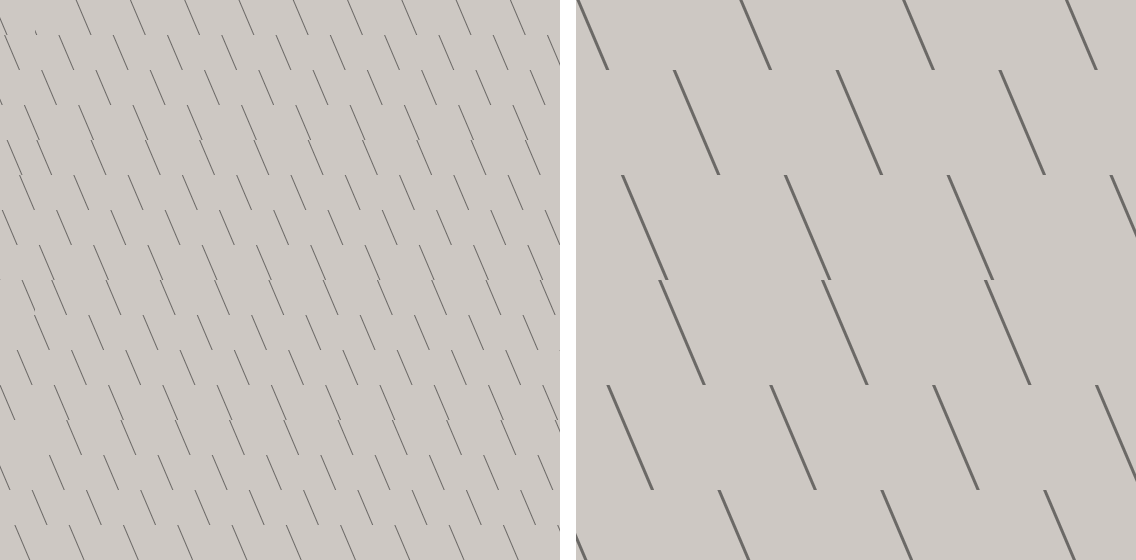
Left: the whole. Right: its middle third, enlarged.
Reproduce this pattern procedurally as a WebGL 2 fragment shader.

```glsl
#version 300 es
precision highp float;

uniform vec2 u_resolution;
out vec4 fragColor;

const vec3 GROUND_COLOR = vec3(0.804, 0.784, 0.765);
const vec3 LINE_COLOR = vec3(0.42, 0.41, 0.40);

const float ROWS = 16.0;           // bands of dashes down the canvas
const float ROWS_PER_GROUP = 4.0;  // bands between phase jumps
const float SPACING = 0.09693;     // horizontal distance between dashes
const float SLOPE = 0.4245;        // rightward drift per unit of descent
const float LINE_WIDTH = 0.0018;
const float FIRST_DASH = 0.1360;   // top of a dash in the first band
const float ROW_SHIFT = -0.03082;  // phase change from band to band
const float GROUP_JUMP = 0.0530;   // extra phase change at each group
const float LAG_WIDTH = 0.0625;    // left strip where the jump comes a band late

// Horizontal position of a dash top in the given band.
float dashTop(float row, float x) {
    float group = floor(row / ROWS_PER_GROUP);
    bool groupStart = mod(row, ROWS_PER_GROUP) < 0.5;
    if (groupStart && x < LAG_WIDTH) group -= 1.0;
    return FIRST_DASH + row * ROW_SHIFT + group * GROUP_JUMP;
}

// Coverage of the slanted dashes in one band, clipped to its height.
float dashBand(vec2 p, float row, float pixel) {
    float depth = p.y - row / ROWS;
    float offset = p.x - dashTop(row, p.x) - SLOPE * depth;
    float nearest = (fract(offset / SPACING + 0.5) - 0.5) * SPACING;
    float dist = abs(nearest) * inversesqrt(1.0 + SLOPE * SLOPE);
    float line = clamp((0.5 * LINE_WIDTH - dist) / pixel + 0.5, 0.0, 1.0);
    float edge = min(depth, 1.0 / ROWS - depth);
    return line * clamp(edge / pixel + 0.5, 0.0, 1.0);
}

void main() {
    vec2 p = gl_FragCoord.xy / u_resolution;
    p.y = 1.0 - p.y;
    float pixel = 1.0 / min(u_resolution.x, u_resolution.y);

    // Neighbouring bands contribute to the smoothed dash ends.
    float row = floor(p.y * ROWS);
    float ink = 0.0;
    for (float k = -1.0; k <= 1.0; k += 1.0) {
        ink = max(ink, dashBand(p, row + k, pixel));
    }

    fragColor = vec4(mix(GROUND_COLOR, LINE_COLOR, ink), 1.0);
}
```
